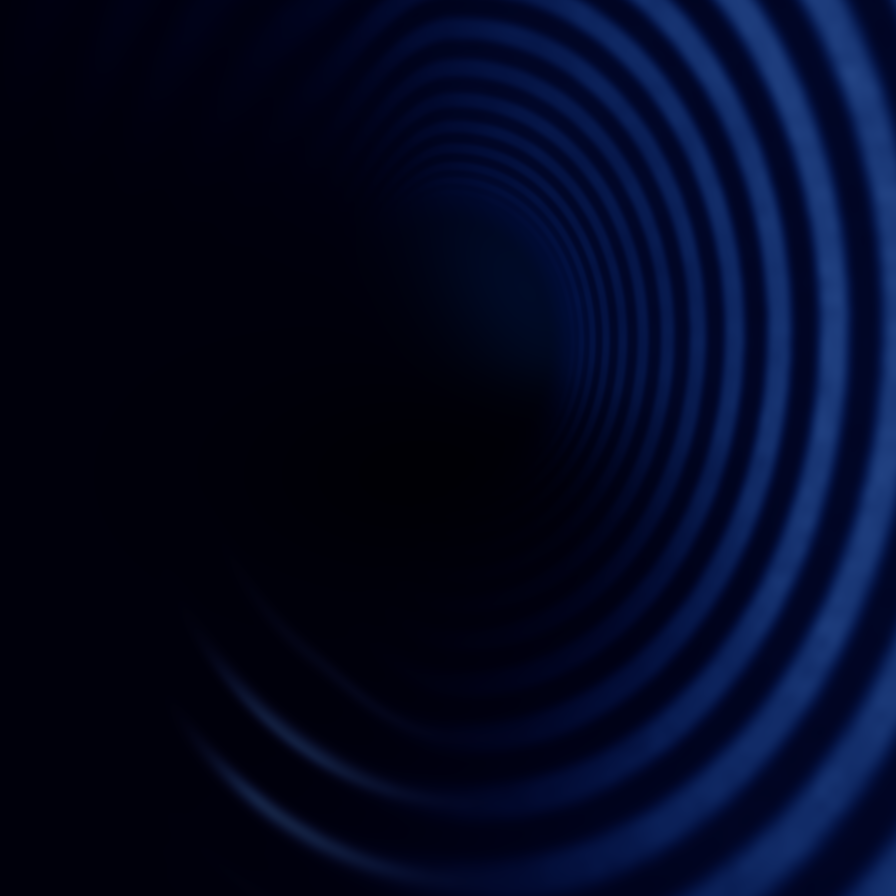
Reproduce this background procedurally as a WebGL 2 fragment shader.

```glsl
#version 300 es
precision highp float;
// A dark ribbed tunnel in deep blue, lit from the right.
// Nested ellipses shrink geometrically towards the mouth; each pixel solves
// for its ellipse, then ridge profile, side light and glints set its tone.

#define RING_RATIO 0.82
#define GROOVE_NEAR 0.25
#define GROOVE_FAR 0.5
#define LIGHT_DIR vec2(0.98, 0.2)
#define GLINT_DIR vec2(-0.5, -0.866)
#define GLINT_GAIN 0.5
#define GLOW_CENTER vec2(0.59, 0.67)
#define GLOW_SIZE vec2(0.16, 0.09)
#define GLOW_COLOR vec3(0.0, 0.042, 0.11)
#define HAZE_GAIN 0.07
#define GRAIN 0.08

uniform vec2 u_resolution;
out vec4 fragColor;

float hash(vec2 p) {
    return fract(sin(dot(p, vec2(127.1, 311.7))) * 43758.5453);
}

float noise(vec2 p) {
    vec2 i = floor(p), f = fract(p);
    f = f * f * (3.0 - 2.0 * f);
    return mix(mix(hash(i), hash(i + vec2(1, 0)), f.x),
               mix(hash(i + vec2(0, 1)), hash(i + vec2(1, 1)), f.x), f.y);
}

float blob(vec2 q) {
    return exp(-dot(q, q));
}

// The ellipse family: centre and radii both vary with the ring scale
vec2 ringCenter(float scale) {
    return vec2(0.501, 0.616) + vec2(0.026, 0.0195) * scale;
}

vec2 ringRadii(float scale) {
    return vec2(0.091, 0.108) + vec2(0.3125, 0.423) * scale;
}

// Find the scale of the ellipse passing through p
float ringScale(vec2 p) {
    float scale = 0.7;
    for (int i = 0; i < 8; i++) {
        float error = length((p - ringCenter(scale)) / ringRadii(scale)) - 1.0;
        scale = max(scale + error * (scale + 0.27), 0.02);
    }
    return scale;
}

// Tone from 0 to 1 mapped to near-black, navy and steel blue
vec3 palette(float tone) {
    return vec3(0.125 * pow(tone, 2.7),
                0.25 * pow(tone, 1.7),
                0.042 + 0.46 * pow(tone, 1.05));
}

void main() {
    vec2 p = gl_FragCoord.xy / u_resolution;
    float scale = ringScale(p);
    vec2 dir = normalize((p - ringCenter(scale)) / ringRadii(scale) + 1e-5);

    // Ring index, stretched a little on the inner left wall
    float index = log(scale) / log(RING_RATIO);
    float leftSide = 1.0 - smoothstep(0.35, 0.5, p.x);
    index -= 0.31 * max(index, 0.0) * leftSide;
    float ridge = 0.5 + 0.5 * cos(6.28318 * index);
    float ridgeFade = smoothstep(0.09, 0.25, scale);

    // Side light, weaker towards the mouth and on the inner floor
    float side = smoothstep(-0.7, 0.95, dot(dir, LIGHT_DIR));
    float depth = mix(0.42, 0.97, smoothstep(0.1, 1.1, scale));
    float floorSide = smoothstep(0.1, 0.95, -dir.y);
    float floorLight = mix(0.18, 1.0, smoothstep(0.2, 1.3, scale));
    float wall = smoothstep(0.05, 0.18, scale);
    float light = side * depth * mix(1.0, floorLight, floorSide) * wall;
    float groove = mix(GROOVE_FAR, GROOVE_NEAR, smoothstep(0.2, 0.9, scale));
    float profile = mix(0.4, smoothstep(0.0, 1.0, ridge), ridgeFade);
    float tone = light * mix(groove, 1.0, profile);

    // Weak light on the outer ribs at the upper left, haze above and below
    float spill = blob((p - vec2(0.22, 1.0)) / vec2(0.2, 0.13));
    tone += 0.11 * spill * (0.4 + 0.6 * ridge);
    float haze = blob((p - vec2(0.47, 0.88)) / vec2(0.2, 0.14));
    haze += 0.7 * blob((p - vec2(0.65, 0.04)) / vec2(0.35, 0.13));
    tone += HAZE_GAIN * haze;

    // Thin glints on the lower left ridges
    float aim = max(dot(dir, GLINT_DIR), 0.0);
    float glint = pow(aim, 18.0) * pow(ridge, 6.0) * smoothstep(0.17, 0.3, p.x);
    glint *= smoothstep(0.6, 1.1, scale) * (1.0 - smoothstep(1.25, 1.5, scale));
    tone += GLINT_GAIN * glint;

    // Faint surface grain, then the soft glow along the far wall
    tone *= 1.0 + GRAIN * (noise(p * 60.0) + noise(p * 23.0) - 1.0);
    vec3 color = palette(max(tone, 0.0));
    vec2 q = p - GLOW_CENTER;
    vec2 along = normalize(vec2(0.55, -0.83));
    vec2 local = vec2(dot(q, along), dot(q, vec2(-along.y, along.x)));
    float glow = blob(local / GLOW_SIZE) * smoothstep(0.5, 0.61, p.y);
    color += GLOW_COLOR * glow * (1.0 - 0.7 * ridgeFade);
    color += vec3(0.06, 0.06, 0.0) * glint;

    // The darkest pool lies low in the middle
    float pool = blob((p - vec2(0.47, 0.47)) / vec2(0.2, 0.11));
    color *= 1.0 - 0.55 * pool;
    fragColor = vec4(color, 1.0);
}
```
